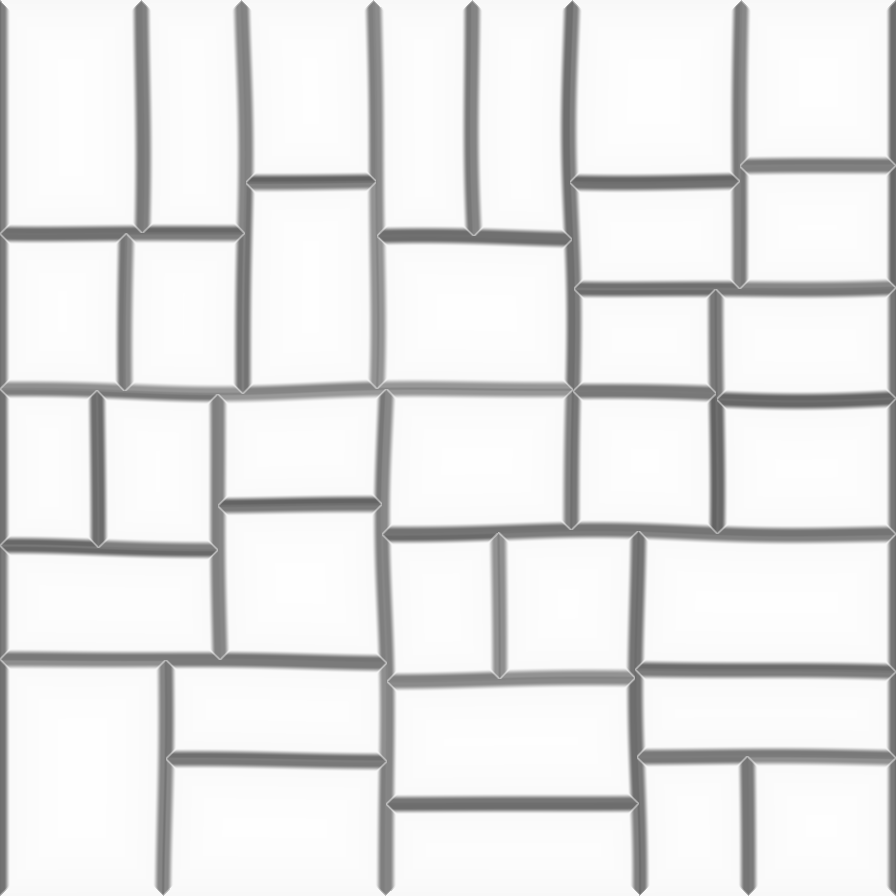
This pattern is drawn by a Shadertoy shader. Its source:

```glsl
// Irregular rectangular paving: pale slabs parted by soft grey, mitred joints.
// A pinwheel of five regions is cut again and again by hashed splits; each joint
// is shaded from the distance to the nearest side of the slab around it.

const float CORE_HALF_WIDTH = 0.0045;   // joint stays fully dark up to here
const float JOINT_HALF_WIDTH = 0.0118;  // joint has faded out from here on
const float MITRE_WIDTH = 0.0028;       // pale seam along slab corners
const int MAX_CUTS = 6;

struct Slab { vec2 lo; vec2 hi; };

float hash(vec2 p) {
    return fract(sin(dot(p, vec2(127.1, 311.7))) * 43758.5);
}

// Gentle layered sines lean the joints a little; the canvas border stays fixed.
vec2 lean(vec2 p, float amount) {
    vec2 wave = sin(p.yx * vec2(11.0, 10.0) + p * 6.0 + vec2(0.7, 2.1))
              + 0.5 * sin(p.yx * 19.0 - p * 8.0 + vec2(3.2, 1.4));
    return p + amount * wave * sin(3.14159 * p);
}

// Four regions turning around a central one.
Slab pinwheel(vec2 p, vec2 inner, vec2 outer) {
    if (p.x < outer.x && p.y > outer.y) return Slab(vec2(0.0, outer.y), vec2(outer.x, 1.0));
    if (p.x >= outer.x && p.y > inner.y) return Slab(vec2(outer.x, inner.y), vec2(1.0));
    if (p.x >= inner.x && p.y <= inner.y) return Slab(vec2(inner.x, 0.0), vec2(1.0, inner.y));
    if (p.x < inner.x) return Slab(vec2(0.0), vec2(inner.x, outer.y));
    return Slab(inner, outer);
}

// Cuts the slab, mostly across its long side, and keeps the part holding p.
Slab subdivide(vec2 p, Slab s) {
    for (int i = 0; i < MAX_CUTS; i++) {
        vec2 size = s.hi - s.lo;
        vec2 seed = s.lo + s.hi * 1.7;
        if (size.x * size.y < mix(0.034, 0.056, hash(seed + 0.3))) break;

        float ratio = mix(0.37, 0.63, hash(seed + 1.9));
        vec2 cut = mix(s.lo, s.hi, ratio);
        if (size.x * mix(0.75, 1.35, hash(seed + 4.6)) > size.y) {
            if (p.x < cut.x) s.hi.x = cut.x; else s.lo.x = cut.x;
        } else {
            if (p.y < cut.y) s.hi.y = cut.y; else s.lo.y = cut.y;
        }
    }
    return s;
}

// Grey of a joint: one tone per line, shifted on each slab's own face.
float jointTone(float line, vec2 slabCentre, float d) {
    float lineTone = mix(0.40, 0.54, hash(vec2(line, 2.3)));
    float faceShift = mix(-0.06, 0.08, hash(slabCentre + line));
    return lineTone + faceShift * smoothstep(0.0, 0.0025, d);
}

float shadeSlab(vec2 p, Slab s) {
    vec2 toLo = p - s.lo;
    vec2 toHi = s.hi - p;
    vec2 dist = max(min(toLo, toHi), 0.0);
    vec2 side = mix(s.hi, s.lo, vec2(lessThan(toLo, toHi)));

    // Nearest side; the top and bottom of the canvas carry no joint.
    bool upright = dist.x < dist.y;
    float d = min(dist.x, dist.y);
    float line = upright ? side.x : side.y + 5.0;
    bool open = !upright && (side.y <= 0.0 || side.y >= 1.0);

    float ink = 1.0 - smoothstep(CORE_HALF_WIDTH, JOINT_HALF_WIDTH, d);
    ink *= mix(0.5, 1.0, smoothstep(0.0, MITRE_WIDTH, abs(dist.x - dist.y)));
    if (open) ink = 0.0;

    // Slab face is brightest in the middle.
    float face = 1.0 - 0.028 * exp(-d * 24.0);
    return mix(face, jointTone(line, s.lo + s.hi, d), ink);
}

void mainImage(out vec4 fragColor, in vec2 fragCoord) {
    vec2 p = lean(fragCoord / iResolution.xy, 0.0025);
    Slab slab = pinwheel(p, vec2(0.43, 0.405), vec2(0.638, 0.564));
    slab = subdivide(p, slab);
    fragColor = vec4(vec3(shadeSlab(p, slab)), 1.0);
}
```
